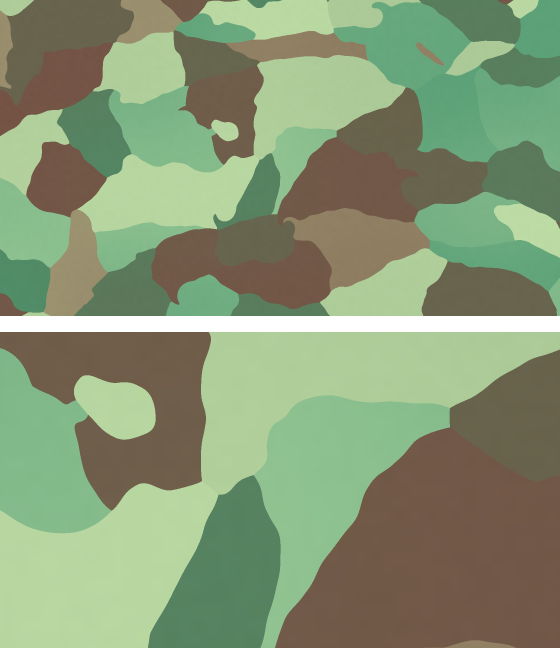
Top: the whole. Bottom: its middle third, enlarged.
Write a Shadertoy shader that draws this pattern.

```glsl
// Woodland camouflage: wobbly flat patches in greens, browns and khaki.
#define PATCH_SIZE vec2(0.255, 0.188) // mean patch width and height, canvas height = 1
#define JITTER 0.9                    // scatter of the patch centres
#define BEND 0.10                     // large, medium and fine edge distortion
#define RIPPLE 0.034
#define WOBBLE 0.0085
#define CURL_GRID 0.30                // spacing and strength of the edge hooks
#define CURL_TURN 3.8
#define ISLAND_GRID 0.36              // spacing and share of the small spots
#define ISLAND_SHARE 0.25
#define MOTTLE 0.004                  // faint surface grain
#define SAMPLES 3                     // antialiasing samples per axis

// Two shades and the area share of each colour family
const vec3 SHADE_A[6] = vec3[6](
    vec3(0.74, 0.86, 0.645), vec3(0.43, 0.375, 0.295), vec3(0.57, 0.765, 0.57),
    vec3(0.62, 0.59, 0.45), vec3(0.31, 0.56, 0.41), vec3(0.40, 0.40, 0.31));
const vec3 SHADE_B[6] = vec3[6](
    vec3(0.67, 0.79, 0.59), vec3(0.455, 0.325, 0.27), vec3(0.36, 0.63, 0.47),
    vec3(0.56, 0.49, 0.38), vec3(0.36, 0.465, 0.35), vec3(0.41, 0.385, 0.295));
const float SHARE[6] = float[6](0.22, 0.18, 0.22, 0.16, 0.13, 0.09);

vec2 hash2(vec2 p) {
    vec3 q = fract(p.xyx * vec3(0.1031, 0.1030, 0.0973));
    q += dot(q, q.yzx + 33.33);
    return fract((q.xx + q.yz) * q.zy);
}

mat2 rotation(float angle) {
    float c = cos(angle), s = sin(angle);
    return mat2(c, s, -s, c);
}

// Smooth two-channel value noise from -1 to 1
vec2 noise2(vec2 p) {
    vec2 i = floor(p), f = fract(p);
    f = f * f * f * (f * (f * 6.0 - 15.0) + 10.0);
    vec2 low = mix(hash2(i), hash2(i + vec2(1, 0)), f.x);
    vec2 high = mix(hash2(i + vec2(0, 1)), hash2(i + vec2(1, 1)), f.x);
    return mix(low, high, f.y) * 2.0 - 1.0;
}

// Local twists that turn patch borders into hooks
vec2 curl(vec2 p) {
    vec2 cell = floor(p / CURL_GRID);
    vec2 rnd = hash2(cell + 71.0);
    vec2 centre = (cell + 0.25 + 0.5 * rnd) * CURL_GRID;
    vec2 d = p - centre;
    float radius = CURL_GRID * mix(0.14, 0.25, rnd.y);
    float turn = CURL_TURN * (rnd.x - 0.5) * 2.0;
    return centre + rotation(turn * (1.0 - smoothstep(0.0, radius, length(d)))) * d;
}

vec2 distort(vec2 p) {
    p = curl(p);
    return p + BEND * noise2(p * 3.4 + 11.0)
             + RIPPLE * noise2(rotation(0.6) * p * 8.5 + 37.0)
             + WOBBLE * noise2(rotation(1.1) * p * 27.0 + 53.0);
}

// Cell of the nearest patch centre, each with its own size, tilt and stretch
vec2 nearestPatch(vec2 p) {
    p /= PATCH_SIZE;
    vec2 base = floor(p), best = base;
    float nearest = 1e3;
    for (int y = -2; y <= 2; y++)
    for (int x = -2; x <= 2; x++) {
        vec2 cell = base + vec2(x, y);
        vec2 form = hash2(cell + 43.0);
        vec2 d = p - cell - 0.5 - JITTER * (hash2(cell + 19.0) - 0.5);
        float stretch = mix(0.85, 1.5, form.x);
        d = rotation(1.6 * (form.y - 0.5)) * d * vec2(1.0 / stretch, stretch);
        float reach = length(d) + 0.3 * fract(form.x * 7.0 + form.y * 5.0);
        if (reach < nearest) { nearest = reach; best = cell; }
    }
    return best;
}

// True inside a sparse small oval spot
bool inIsland(vec2 p) {
    vec2 cell = floor(p / ISLAND_GRID);
    vec2 rnd = hash2(cell + 97.0);
    vec2 d = p - (cell + 0.2 + 0.6 * rnd.yx) * ISLAND_GRID;
    d = vec2(d.x + 0.4 * d.y, d.y * 1.3);
    return rnd.x < ISLAND_SHARE && length(d) < mix(0.010, 0.024, rnd.y);
}

// Choose a family by its share, then blend its two shades
vec3 palette(float pick, float shade) {
    int family = 0;
    for (int k = 0; k < 5; k++) {
        if (pick < SHARE[k]) break;
        pick -= SHARE[k];
        family = k + 1;
    }
    return mix(SHADE_A[family], SHADE_B[family], shade);
}

vec3 camouflage(vec2 p) {
    vec2 q = distort(p);
    vec2 cell = nearestPatch(q);
    vec2 rnd = hash2(cell + 5.0);
    // Low-discrepancy choice keeps the shares even and the neighbours distinct
    float pick = dot(cell, vec2(0.7549, 0.5698)) + 0.16 * rnd.x;
    if (inIsland(q)) pick += 0.3;
    float shade = clamp(rnd.y + 0.22 * noise2(p * 2.5).x, 0.0, 1.0);
    return palette(fract(pick), shade);
}

void mainImage(out vec4 fragColor, in vec2 fragCoord) {
    vec3 colour = vec3(0.0);
    for (int y = 0; y < SAMPLES; y++)
    for (int x = 0; x < SAMPLES; x++) {
        vec2 offset = (vec2(x, y) + 0.5) / float(SAMPLES) - 0.5;
        colour += camouflage((fragCoord + offset) / iResolution.y + 4.0);
    }
    colour /= float(SAMPLES * SAMPLES);
    colour += MOTTLE * noise2(fragCoord / iResolution.y * 70.0).x;
    fragColor = vec4(colour, 1.0);
}
```
